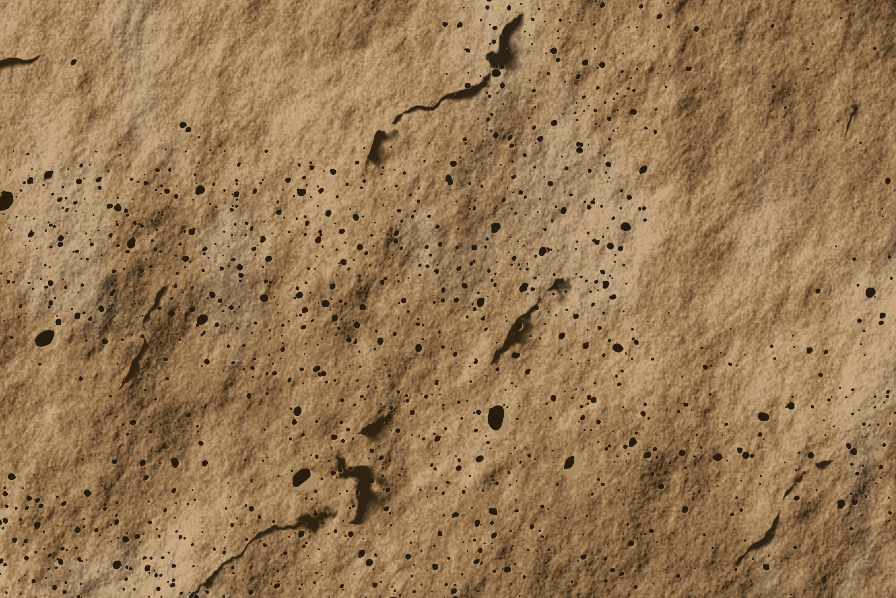
A Shadertoy shader for this texture:

```glsl
// Weathered sandstone under raking light from the upper left: a noise relief
// with bleached streaks and rough shadowed ledges, bored by round pits.
// A single tone value collects all shading and is coloured by a ramp at the end.

const vec2  LIGHT_DIR    = vec2(-0.8, 0.6);   // towards the light
const vec2  LEDGE_DIR    = vec2(0.78, 0.62);  // along the ledges
const float BASE_TONE    = 3.65;              // position on the ramp, 0 to 5
const float RELIEF_GAIN  = 0.5;
const float RELIEF_STEP  = 0.0025;
const float GRAIN_GAIN   = 1.5;
const float MOTTLE_GAIN  = 1.3;
const float STAIN_GAIN   = 1.6;
const float BLEACH_GAIN  = 0.6;
const float LEDGE_GAP    = 0.46;
const float LEDGE_WIDTH  = 0.04;
const float LEDGE_TONE   = 0.2;
const float PIT_TONE     = -0.1;
const float FLOOR_TONE   = 4.4;
const vec3  BLEACH_COLOR = vec3(0.72, 0.61, 0.48);
const vec3  RAMP[6] = vec3[6](
    vec3(0.15, 0.11, 0.05), vec3(0.31, 0.23, 0.13), vec3(0.44, 0.33, 0.21),
    vec3(0.55, 0.42, 0.28), vec3(0.64, 0.51, 0.34), vec3(0.72, 0.60, 0.45));

float hash(vec2 p) {
    vec3 q = fract(p.xyx * 0.1031);
    q += dot(q, q.yzx + 33.33);
    return fract((q.x + q.y) * q.z);
}

float noise(vec2 p) {
    vec2 i = floor(p), f = fract(p);
    f = f * f * f * (f * (f * 6.0 - 15.0) + 10.0);
    vec2 e = vec2(0.0, 1.0);
    return mix(mix(hash(i), hash(i + e.yx), f.x),
               mix(hash(i + e.xy), hash(i + e.yy), f.x), f.y);
}

float fbm(vec2 p, int octaves) {
    float sum = 0.0, amp = 0.5;
    for (int i = 0; i < octaves; i++) {
        sum += amp * noise(p);
        p = mat2(1.6, 1.2, -1.2, 1.6) * p + 17.3;
        amp *= 0.5;
    }
    return sum;
}

// Rock height, slightly stretched along a steep diagonal
float height(vec2 p) {
    vec2 q = vec2(p.x - 0.15 * p.y, 0.8 * p.y);
    return fbm(q * 3.4 + 5.0, 8);
}

// Ragged shadow below each ledge, fading in and out along its length
float ledgeShadow(vec2 p) {
    float across = dot(p, vec2(LEDGE_DIR.y, -LEDGE_DIR.x));
    float bend = 0.4 * fbm(p * 2.5 + 31.0, 7);
    float dist = fract((across + bend) / LEDGE_GAP) * LEDGE_GAP;
    float gate = smoothstep(0.5, 0.8, noise(p * 4.6 + 8.0));
    gate *= smoothstep(0.25, 0.6, fbm(p * 20.0, 4));
    float width = LEDGE_WIDTH * gate + 0.001;
    return smoothstep(0.05, 0.3, gate) * smoothstep(0.0, 0.004, dist)
         * (1.0 - smoothstep(0.45 * width, width, dist));
}

// Pits cluster, more so on the left
float pitDensity(vec2 p) {
    return smoothstep(0.25, 0.75, noise(p * 3.3 + 2.0)) * mix(1.4, 0.6, p.x / 1.5);
}

// One size class of pits: shadowed hole, lit floor crescent and bright far rim
float addPits(float tone, vec2 p, float cells, vec2 radii, float chance,
              float clustering, vec2 floorShift, float pixel) {
    vec2 home = floor(p * cells);
    for (int y = -1; y <= 1; y++)
    for (int x = -1; x <= 1; x++) {
        vec2 id = home + vec2(x, y), key = id + cells * 7.0;
        vec2 center = (id + vec2(hash(key + 1.7), hash(key + 53.1))) / cells;
        float odds = chance * mix(1.0, pitDensity(center), clustering);
        if (hash(key + 91.3) > odds) continue;

        float pick = hash(key + 27.9);
        float radius = mix(radii.x, radii.y, pick * pick);
        float angle = 6.2832 * hash(key + 71.5);
        float squash = mix(1.0, 1.3, hash(key + 13.3));
        vec2 axis = vec2(cos(angle), sin(angle)), d = p - center;
        mat2 toPit = mat2(axis.x, -axis.y * squash, axis.y, axis.x * squash);
        float wobble = 0.35 * radius * (noise(d / radius * 1.3 + key) - 0.5);
        float edge = length(toPit * d) - radius + wobble;
        float hole = 1.0 - smoothstep(-pixel, pixel, edge);

        float shift = radius * mix(floorShift.x, floorShift.y, hash(key + 39.7));
        float shade = length(toPit * (d - LIGHT_DIR * shift)) - radius + wobble;
        float lit = smoothstep(-pixel, pixel, shade - 0.04 * radius);
        float away = max(0.0, -dot(d, LIGHT_DIR) / (length(d) + 0.0001));
        float rim = away * (1.0 - smoothstep(0.0, 0.3 * radius + pixel, edge));

        tone += 1.2 * rim * (1.0 - hole);
        tone = mix(tone, mix(PIT_TONE, FLOOR_TONE, lit), hole);
    }
    return tone;
}

vec3 rampColor(float tone) {
    vec3 color = RAMP[0];
    for (int i = 1; i < 6; i++)
        color = mix(color, RAMP[i], clamp(tone - float(i - 1), 0.0, 1.0));
    return color * (1.0 + 0.1 * clamp(tone - 5.0, 0.0, 1.0));
}

void mainImage(out vec4 fragColor, in vec2 fragCoord) {
    vec2 p = fragCoord / iResolution.y;
    float pixel = 0.6 / iResolution.y;

    // Relief, stains and grain
    float slope = (height(p) - height(p + LIGHT_DIR * RELIEF_STEP)) / RELIEF_STEP;
    float tone = BASE_TONE + RELIEF_GAIN * slope * (slope > 0.0 ? 0.7 : 1.0);
    tone += STAIN_GAIN * (noise(p * vec2(3.5, 2.6) + 40.0) - 0.5);
    tone += MOTTLE_GAIN * (fbm(p * 14.0 + 71.0, 5) - 0.48);
    tone += GRAIN_GAIN * (noise(p * 290.0) - 0.5);

    // Bleached streaks with ragged borders, then ledges
    vec2 ragged = p + 0.12 * vec2(fbm(p * 7.0, 5), fbm(p * 7.0 + 19.0, 5));
    float streak = fbm(ragged * vec2(6.5, 3.0) + 63.0, 6);
    float bleach = smoothstep(0.52, 0.72, streak);
    tone += BLEACH_GAIN * bleach;
    tone = mix(tone, LEDGE_TONE, ledgeShadow(p));

    // Pits from tiny to large
    tone = addPits(tone, p, 56.0, vec2(0.0018, 0.0034), 0.34, 1.0, vec2(0.0, 0.3), pixel);
    tone = addPits(tone, p, 32.0, vec2(0.0036, 0.0064), 0.42, 1.0, vec2(0.0, 0.4), pixel);
    tone = addPits(tone, p, 14.0, vec2(0.0060, 0.0100), 0.34, 0.8, vec2(0.0, 0.6), pixel);
    tone = addPits(tone, p,  4.0, vec2(0.0150, 0.0240), 0.26, 0.0, vec2(0.3, 0.9), pixel);

    vec3 color = rampColor(tone);
    vec3 pale = BLEACH_COLOR * dot(color, vec3(0.333)) / dot(BLEACH_COLOR, vec3(0.333));
    fragColor = vec4(mix(color, pale, 0.5 * bleach), 1.0);
}
```
